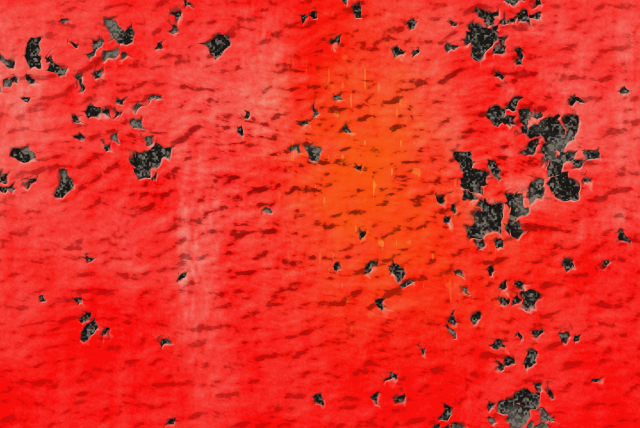
Reproduce this texture procedurally as a Shadertoy shader.

```glsl
// Weathered red paint, flaking off dark metal.
// Layered noise tints and embosses the coat; merged Voronoi cells, chosen
// by a damage map, form the angular chips with lit and shaded lips.

#define DEEP_RED vec3(0.97, 0.055, 0.045)
#define FADED    vec3(0.95, 0.49, 0.44)
#define ORANGE   vec3(0.97, 0.33, 0.03)
#define PALE_LIP vec3(0.94, 0.66, 0.59)
#define RUST     vec3(0.42, 0.15, 0.10)
#define CHARCOAL vec3(0.10, 0.09, 0.08)
#define ASH      vec3(0.46, 0.43, 0.39)
#define LIGHT    vec2(-0.003, 0.005)
#define LIP      0.007
#define RELIEF   1.5

float hash(vec2 p) {
    vec3 q = fract(p.xyx * 0.1031);
    q += dot(q, q.yzx + 33.33);
    return fract((q.x + q.y) * q.z);
}

float noise(vec2 p) {
    vec2 i = floor(p), f = fract(p);
    f = f * f * (3.0 - 2.0 * f);
    return mix(mix(hash(i), hash(i + vec2(1, 0)), f.x),
               mix(hash(i + vec2(0, 1)), hash(i + vec2(1, 1)), f.x), f.y);
}

float fbm(vec2 p) {
    float sum = 0.0, amp = 0.5;
    for (int i = 0; i < 4; i++) {
        sum += amp * noise(p);
        p = mat2(1.6, 1.2, -1.2, 1.6) * p + 7.3;
        amp *= 0.5;
    }
    return sum;
}

// Soft elliptical spot
float blob(vec2 p, vec2 centre, vec2 radius) {
    p = (p - centre) / radius;
    return exp(-dot(p, p));
}

// Where the coat has failed: one large field, several light ones
float damage(vec2 p) {
    float d = 0.02 + blob(p, vec2(1.22, 0.62), vec2(0.15, 0.27));
    d += 0.27 * blob(p, vec2(0.25, 0.78), vec2(0.30, 0.24));
    d += 0.25 * blob(p, vec2(0.88, 0.40), vec2(0.12, 0.20));
    d += 0.65 * blob(p, vec2(1.17, 0.06), vec2(0.10, 0.10));
    d += 0.35 * blob(p, vec2(1.15, 0.95), vec2(0.22, 0.10));
    return d * 1.9 * smoothstep(0.22, 0.75, noise(p * 10.0 + 3.0));
}

// Approximate signed distance to chipped cells, positive inside;
// odds weigh the damage and its square
float chipLayer(vec2 p, float scale, vec2 odds, float seed) {
    vec2 q = p * scale, cell = floor(q);
    float gone = 1.5, solid = 1.5;
    for (int j = -1; j <= 1; j++)
    for (int i = -1; i <= 1; i++) {
        vec2 c = cell + vec2(i, j);
        vec2 site = c + 0.1 + 0.8 * vec2(hash(c + seed), hash(c + seed + 57.0));
        float dist = length(q - site), d = damage(site / scale);
        if (hash(c + seed + 113.0) < dot(odds, vec2(d, d * d))) gone = min(gone, dist);
        else solid = min(solid, dist);
    }
    return 0.5 * (solid - gone) / scale;
}

float chips(vec2 p) {
    float d = chipLayer(p, 17.0, vec2(0.02, 0.25), 11.0);
    d = max(d, chipLayer(p, 32.0, vec2(0.20, 0.03), 230.0));
    return max(d, chipLayer(p, 66.0, vec2(0.19, 0.0), 410.0));
}

void mainImage(out vec4 fragColor, in vec2 fragCoord) {
    float px = 1.0 / iResolution.y;
    vec2 p = fragCoord * px;
    float cloud = fbm(p * 5.0), mottle = fbm(p * 17.0 + 20.0);
    float grain = noise(p * 240.0), bristle = noise(p * vec2(120.0, 38.0));
    float streak = noise(p * vec2(42.0, 2.5));

    // Embossed wrinkles, strongest in the middle
    vec2 wrinkled = p * vec2(24.0, 42.0) + 2.0 * cloud;
    float relief = fbm(wrinkled) - fbm(wrinkled + vec2(-0.2, 0.35));
    float rough = 0.35 + 0.65 * blob(p, vec2(0.85, 0.60), vec2(0.55, 0.35));

    // Fading: sun-bleached upper part and vertical washes
    float fade = 0.07 + 0.30 * smoothstep(0.08, 0.75, p.y);
    fade += 0.7 * (cloud - 0.47) + 0.35 * (mottle - 0.47) + 0.16 * (streak - 0.5);
    fade -= 0.30 * blob(p, vec2(0.74, 0.90), vec2(0.09, 0.25));
    float wash = 0.75 * blob(p, vec2(0.46, 0.38), vec2(0.06, 0.27));
    wash += 0.45 * blob(p, vec2(0.62, 0.87), vec2(0.06, 0.22));
    wash += 0.45 * blob(p, vec2(1.50, 0.80), vec2(0.08, 0.28));
    wash += 0.35 * blob(p, vec2(0.04, 0.78), vec2(0.14, 0.20));
    wash += 0.55 * blob(vec2(p.x, p.y - 0.45 * (p.x - 1.44)), vec2(1.44, 0.49), vec2(0.10, 0.025));
    fade += wash * (0.25 + 0.65 * bristle + 0.5 * (streak - 0.5));
    fade += 0.14 * (grain - 0.5) + RELIEF * rough * relief;
    vec3 color = mix(DEEP_RED, FADED, clamp(fade, 0.0, 1.15));

    // Orange undercoat glow with a few yellow scratches
    float glow = blob(p, vec2(0.85, 0.62), vec2(0.17, 0.28));
    glow += 0.45 * blob(p, vec2(1.02, 0.40), vec2(0.25, 0.20));
    color = mix(color, ORANGE, clamp(glow * (0.25 + 0.8 * mottle), 0.0, 0.8));
    float scratch = smoothstep(0.86, 0.95, noise(p * vec2(95.0, 30.0) + 9.0));
    color = mix(color, vec3(0.95, 0.62, 0.22), 0.6 * glow * scratch);
    color *= 1.0 - 0.45 * rough * smoothstep(0.07, 0.22, -relief);

    // Pink primer scars around the worst damage
    float scar = blob(p, vec2(1.21, 0.65), vec2(0.13, 0.17)) * smoothstep(0.46, 0.62, mottle);
    color = mix(color, mix(FADED, PALE_LIP, grain), 0.75 * scar);

    // Chips with ragged outlines
    vec2 warp = vec2(fbm(p * 15.0 + 4.0), fbm(p * 15.0 + 31.0)) - 0.47;
    vec2 nick = vec2(noise(p * 75.0), noise(p * 75.0 + 40.0)) - 0.5;
    vec2 torn = p + 0.055 * warp + 0.008 * nick;
    float hole = chips(torn);
    float slope = (chips(torn + LIGHT) - hole) / length(LIGHT);
    float open = smoothstep(-px, px, hole);

    // Curled paint edges: pale toward the light, rusty away from it
    float lip = smoothstep(-LIP, -0.15 * LIP, hole);
    color = mix(color, PALE_LIP, lip * smoothstep(0.0, 0.8, slope) * (0.35 + 0.6 * bristle));
    color = mix(color, RUST, lip * smoothstep(0.1, 0.9, -slope) * 0.75);

    // Bare gritty metal, shaded below the overhanging edge
    float grit = 0.55 * grain + 0.45 * noise(p * 120.0 + 15.0);
    float worn = smoothstep(0.35, 0.85, grit) + 0.6 * smoothstep(0.5, 0.7, fbm(p * 12.0 + 50.0));
    vec3 metal = mix(CHARCOAL, ASH, clamp(worn, 0.0, 1.0));
    metal *= 1.0 - 0.5 * smoothstep(LIP, 0.0, hole) * smoothstep(0.0, 0.8, -slope);
    color = mix(color, metal, open);

    fragColor = vec4(clamp(color, 0.0, 1.0), 1.0);
}
```
